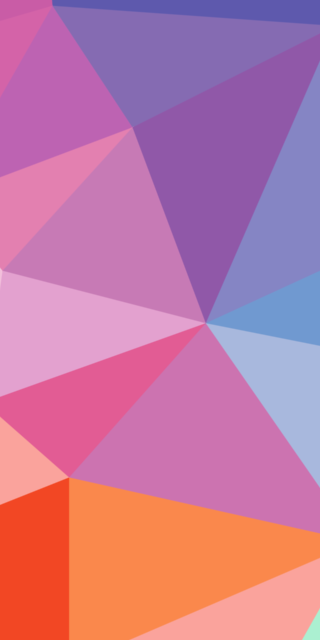
Write a Shadertoy shader that draws this background.

```glsl
// Draws a low-poly mosaic of flat triangles running from violet and pink down to orange.

// Signed distance from p to the line through a and b, positive on the left side.
float lineDistance(vec2 p, vec2 a, vec2 b) {
    vec2 dir = normalize(b - a);
    return dir.x * (p.y - a.y) - dir.y * (p.x - a.x);
}

// Soft coverage of a triangle given in either winding order.
float triangleCoverage(vec2 p, vec2 a, vec2 b, vec2 c, float softness) {
    float winding = sign(lineDistance(c, a, b));
    float inside = min(winding * lineDistance(p, a, b),
                   min(winding * lineDistance(p, b, c),
                       winding * lineDistance(p, c, a)));
    return smoothstep(-softness, softness, inside);
}

// Colour weighted by coverage; weights in alpha let shared edges blend without seams.
vec4 facet(vec2 p, vec2 a, vec2 b, vec2 c, vec3 color, float softness) {
    return vec4(color, 1.0) * triangleCoverage(p, a, b, c, softness);
}

void mainImage(out vec4 fragColor, in vec2 fragCoord) {
    // Canvas spans 1 across and 2 up.
    vec2 p = fragCoord / iResolution.xy * vec2(1.0, 2.0);
    float soft = max(0.003, 1.6 / iResolution.y);

    // Shared corners inside the canvas
    vec2 apex = vec2(0.164, 1.982);
    vec2 upperHub = vec2(0.414, 1.602);
    vec2 centerHub = vec2(0.643, 0.990);
    vec2 leftHub = vec2(0.008, 1.154);
    vec2 lowerHub = vec2(0.216, 0.508);

    // Shared corners outside the canvas
    vec2 above = vec2(0.151, 2.156);
    vec2 farRight = vec2(2.0, 1.851);
    vec2 rightTop = vec2(1.047, 1.919);
    vec2 rightHigh = vec2(1.198, 1.245);
    vec2 rightMid = vec2(1.198, 0.880);
    vec2 rightLow = vec2(1.117, 0.307);
    vec2 leftTop = vec2(-0.260, 1.859);
    vec2 leftHigh = vec2(-0.180, 1.378);
    vec2 leftMid = vec2(-0.050, 0.742);
    vec2 leftLow = vec2(-0.521, 0.215);
    vec2 below = vec2(0.216, -0.081);
    vec2 deepBelow = vec2(0.216, -0.604);
    vec2 belowRight = vec2(0.898, -0.081);
    vec2 cornerRight = vec2(1.200, -0.100);

    vec3 salmon = vec3(0.98, 0.64, 0.61);
    vec4 sum = vec4(0.0);

    // Violet and blue facets
    sum += facet(p, apex, farRight, above, vec3(0.37, 0.35, 0.68), soft);
    sum += facet(p, apex, upperHub, rightTop, vec3(0.52, 0.42, 0.70), soft);
    sum += facet(p, upperHub, centerHub, rightTop, vec3(0.565, 0.345, 0.66), soft);
    sum += facet(p, centerHub, rightHigh, rightTop, vec3(0.52, 0.52, 0.77), soft);
    sum += facet(p, centerHub, rightMid, rightHigh, vec3(0.44, 0.60, 0.815), soft);
    sum += facet(p, centerHub, rightLow, rightMid, vec3(0.66, 0.72, 0.865), soft);

    // Pink and magenta facets
    sum += facet(p, apex, above, leftTop, vec3(0.79, 0.36, 0.65), soft);
    sum += facet(p, apex, leftTop, leftHigh, vec3(0.83, 0.39, 0.66), soft);
    sum += facet(p, apex, leftHigh, upperHub, vec3(0.74, 0.39, 0.70), soft);
    sum += facet(p, upperHub, leftHigh, leftHub, vec3(0.89, 0.50, 0.69), soft);
    sum += facet(p, upperHub, leftHub, centerHub, vec3(0.78, 0.48, 0.71), soft);
    sum += facet(p, leftHub, leftHigh, leftMid, vec3(0.95, 0.75, 0.86), soft);
    sum += facet(p, leftHub, leftMid, centerHub, vec3(0.89, 0.63, 0.81), soft);
    sum += facet(p, leftMid, lowerHub, centerHub, vec3(0.885, 0.36, 0.58), soft);
    sum += facet(p, lowerHub, rightLow, centerHub, vec3(0.80, 0.45, 0.69), soft);

    // Warm facets and the mint corner
    sum += facet(p, lowerHub, leftMid, leftLow, salmon, soft);
    sum += facet(p, lowerHub, leftLow, deepBelow, vec3(0.95, 0.28, 0.14), soft);
    sum += facet(p, lowerHub, below, rightLow, vec3(0.98, 0.535, 0.30), soft);
    sum += facet(p, below, belowRight, rightLow, salmon, soft);
    sum += facet(p, belowRight, cornerRight, rightLow, vec3(0.67, 0.94, 0.82), soft);

    fragColor = vec4(sum.rgb / max(sum.a, 0.001), 1.0);
}
```
